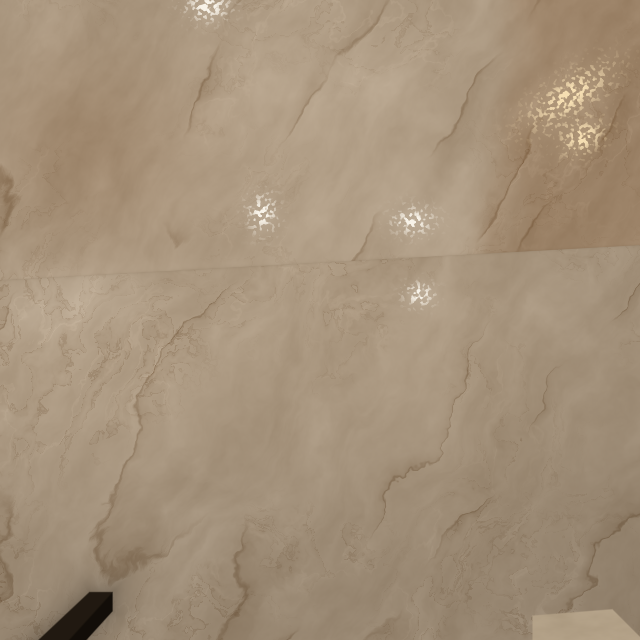
Give the GLSL for this texture, as a three.js fragment shader.

```glsl
// Two slabs of polished beige marble meeting at a slanted seam, with lamp glints.
// Warped gradient noise, stretched along a steep diagonal, gives clouds and veins;
// soft light, sparkling reflections, a dark rail and a pale ledge go on top.
varying vec2 vUv;

vec2 hashGradient(vec2 cell) {
  vec3 h = fract(cell.xyx * vec3(0.1031, 0.1030, 0.0973));
  h += dot(h, h.yzx + 33.33);
  float angle = 6.2832 * fract((h.x + h.y) * h.z);
  return vec2(cos(angle), sin(angle));
}

float gradientNoise(vec2 p) {
  vec2 i = floor(p), f = fract(p);
  vec2 u = f * f * f * (f * (f * 6.0 - 15.0) + 10.0);
  float a = dot(hashGradient(i), f);
  float b = dot(hashGradient(i + vec2(1.0, 0.0)), f - vec2(1.0, 0.0));
  float c = dot(hashGradient(i + vec2(0.0, 1.0)), f - vec2(0.0, 1.0));
  float d = dot(hashGradient(i + 1.0), f - 1.0);
  return 1.4 * mix(mix(a, b, u.x), mix(c, d, u.x), u.y);
}

float fbm(vec2 p) {
  float sum = 0.0, gain = 0.55;
  for (int i = 0; i < 6; i++) {
    sum += gain * gradientNoise(p);
    p = mat2(1.6, 1.2, -1.2, 1.6) * p + 7.3;
    gain *= 0.52;
  }
  return sum;
}

// Thin line along the zero crossing of a field, with a soft stain on one side
float vein(float field, float width) {
  float line = 1.0 - smoothstep(0.0, width, abs(field));
  float stain = smoothstep(-width, 0.0, field) * exp(-max(field, 0.0) / (width * 5.0));
  return 0.6 * line + 0.5 * stain;
}

float softSpot(vec2 p, vec2 centre, vec2 radius) {
  vec2 d = (p - centre) / radius;
  return exp(-dot(d, d));
}

// Broken reflection of a lamp on the rippled polish
float glint(vec2 p, vec2 centre, vec2 radius, float tilt) {
  vec2 d = p - centre;
  d = vec2(d.x * cos(tilt) + d.y * sin(tilt), d.y * cos(tilt) - d.x * sin(tilt)) / radius;
  float glow = exp(-dot(d, d));
  float ripple = gradientNoise(p * 125.0) + 0.6 * gradientNoise(p * 210.0 + 9.0);
  return glow * (0.16 + 0.95 * smoothstep(0.25, 0.75, ripple + 0.5 * glow));
}

vec3 marble(vec2 p, float lower) {
  // Axes across and along the grain; the lower slab is a different cut
  vec2 grain = vec2(0.86 * p.x - 0.51 * p.y, 0.51 * p.x + 0.86 * p.y) + lower * vec2(5.3, 8.7);
  vec2 warp = vec2(fbm(grain * 5.0), fbm(grain * 5.0 + 17.0));
  vec2 q = grain + warp * mix(0.035, 0.065, lower);

  float clouds = fbm(q * vec2(5.5, 2.2) + 3.0);
  float streaks = fbm(q * vec2(26.0, 8.0) + 11.0);
  float curls = fbm(q * vec2(12.0, 8.0) + warp * 1.2);
  float mottle = fbm(p * 38.0 + 5.0 * lower);
  float tone = 0.85 * clouds + 0.5 * streaks + 0.35 * curls + 0.15 * mottle;
  vec3 col = vec3(0.662, 0.588, 0.496) + vec3(0.068, 0.073, 0.077) * tone;

  // Long broken cracks, then finer curling veins in patches
  float patches = smoothstep(-0.1, 0.35, fbm(grain * vec2(4.0, 3.0) + 23.0));
  float broken = smoothstep(-0.25, 0.25, gradientNoise(q * vec2(5.0, 6.0) + 31.0));
  float cracks = vein(gradientNoise(q * vec2(5.0, 0.9) + 41.0) + 0.07 * streaks, 0.022);
  float curlVeins = vein(curls + 0.05 * mottle, 0.035);
  col -= vec3(0.095, 0.107, 0.115) * cracks * broken;
  col -= vec3(0.065, 0.075, 0.082) * curlVeins * patches * mix(0.55, 0.9, lower);

  // Pale mineral filaments
  float filament = 1.0 - smoothstep(0.0, 0.045, abs(fbm(q * vec2(9.0, 6.0) + 57.0)));
  return col + 0.025 * filament * patches;
}

void main() {
  vec2 p = vUv;
  float seam = p.y - (0.562 + 0.055 * p.x);
  float lower = 1.0 - smoothstep(-0.001, 0.001, seam);
  vec3 col = mix(marble(p, 0.0), marble(p, 1.0), lower);

  // Warm stained areas of the upper slab, and the seam itself
  float ragged = 0.07 * fbm(p * vec2(9.0, 5.0));
  float rust = smoothstep(0.70, 0.82, p.x - 0.12 * (p.y - 0.6) + ragged);
  rust = 0.85 * rust + 0.65 * softSpot(p, vec2(0.13, 0.77), vec2(0.18, 0.17));
  col -= vec3(0.045, 0.073, 0.088) * rust * (1.0 - lower);
  col -= 0.035 * exp(-abs(seam) / 0.0018);

  // Uneven room light
  col += 0.045 * softSpot(p, vec2(0.48, 0.80), vec2(0.27, 0.28));
  col += vec3(0.065, 0.07, 0.075) * softSpot(p, vec2(0.06, 0.53), vec2(0.17, 0.06));
  col += 0.035 * softSpot(p, vec2(0.12, 0.32), vec2(0.22, 0.25));
  col *= 1.0 - 0.09 * smoothstep(0.5, 0.0, p.y) - 0.04 * smoothstep(0.65, 1.0, p.x) * lower;

  // White and golden lamp reflections
  float white = glint(p, vec2(0.325, 0.99), vec2(0.035, 0.024), 0.0);
  white += glint(p, vec2(0.41, 0.667), vec2(0.024, 0.03), 0.0);
  white += glint(p, vec2(0.645, 0.655), vec2(0.032, 0.022), 0.0);
  white += glint(p, vec2(0.655, 0.54), vec2(0.023, 0.019), 0.0);
  float gold = glint(p, vec2(0.89, 0.85), vec2(0.075, 0.03), 0.6);
  gold += glint(p, vec2(0.91, 0.785), vec2(0.038, 0.025), 0.5);
  col = mix(col, vec3(0.97, 0.95, 0.91), min(white, 1.0));
  col = mix(col, vec3(0.96, 0.87, 0.70), min(gold, 1.0));

  // Pale ledge at lower right
  float ledge = max(max(p.y - 0.038 - 0.08 * (p.x - 0.83), 0.832 - p.x), 0.7 * (p.x + p.y - 1.005));
  vec3 ledgeColor = vec3(0.70, 0.63, 0.53) + 0.05 * fbm(p * vec2(12.0, 30.0));
  col = mix(col, ledgeColor, 1.0 - smoothstep(-0.0015, 0.0015, ledge));

  // Dark rail at lower left, with a faintly lit upper face
  float rail = max(max(0.7 * (p.y - 0.94 * (p.x - 0.06)), p.y - 0.075),
                   max(p.x - 0.176, 0.7 * (1.1 * (p.x - 0.135) - p.y)));
  float upperFace = smoothstep(-0.003, 0.003, p.y - 1.1 * (p.x - 0.108));
  col *= 1.0 - 0.2 * exp(-max(rail, 0.0) / 0.02);
  vec3 railColor = mix(vec3(0.07, 0.05, 0.03), vec3(0.13, 0.10, 0.065), upperFace);
  col = mix(col, railColor, 1.0 - smoothstep(-0.0015, 0.0015, rail));

  gl_FragColor = vec4(clamp(col, 0.0, 1.0), 1.0);
}
```
